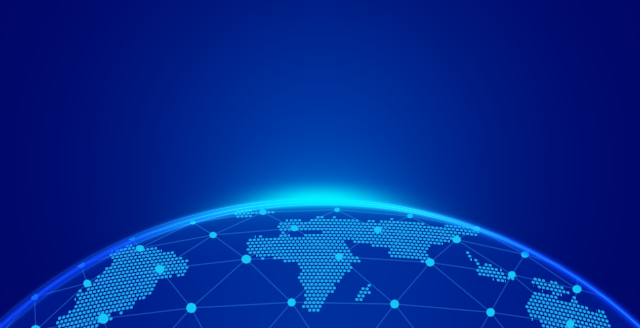
Write a Shadertoy shader that draws this background.

```glsl
const vec2 GLOBE_CENTER = vec2(0.0, -1.051);
const float GLOBE_RADIUS = 1.444;

float hash(vec2 p) {
    return fract(sin(dot(p, vec2(127.1, 311.7))) * 43758.5453);
}

float noise(vec2 p) {
    vec2 i = floor(p), f = fract(p);
    f = f * f * (3.0 - 2.0 * f);
    return mix(mix(hash(i), hash(i + vec2(1, 0)), f.x),
               mix(hash(i + vec2(0, 1)), hash(i + vec2(1, 1)), f.x), f.y);
}

// Distance to a capsule whose radius runs from ra to rb
float taper(vec2 p, vec2 a, vec2 b, float ra, float rb) {
    vec2 pa = p - a, ba = b - a;
    float t = clamp(dot(pa, ba) / dot(ba, ba), 0.0, 1.0);
    return length(pa - ba * t) - mix(ra, rb, t);
}

// Continents as unions of tapered strokes with a rough coast
float land(vec2 p) {
    // Africa and Madagascar
    float d = taper(p, vec2(-0.19, 0.247), vec2(-0.03, 0.245), 0.032, 0.042);
    d = min(d, taper(p, vec2(0.01, 0.21), vec2(-0.02, 0.08), 0.085, 0.026));
    d = min(d, taper(p, vec2(0.03, 0.235), vec2(0.11, 0.212), 0.04, 0.012));
    d = min(d, taper(p, vec2(0.12, 0.098), vec2(0.145, 0.128), 0.013, 0.011));
    // Europe and Asia
    d = min(d, taper(p, vec2(-0.12, 0.311), vec2(0.06, 0.315), 0.014, 0.022));
    d = min(d, taper(p, vec2(0.08, 0.302), vec2(0.29, 0.268), 0.034, 0.052));
    d = min(d, taper(p, vec2(0.3, 0.278), vec2(0.48, 0.297), 0.043, 0.009));
    d = min(d, taper(p, vec2(0.23, 0.25), vec2(0.33, 0.208), 0.03, 0.012));
    // Northern and eastern islands
    d = min(d, taper(p, vec2(-0.26, 0.345), vec2(-0.15, 0.354), 0.006, 0.008));
    d = min(d, taper(p, vec2(0.45, 0.225), vec2(0.48, 0.2), 0.012, 0.008));
    d = min(d, taper(p, vec2(0.5, 0.172), vec2(0.58, 0.15), 0.018, 0.014));
    d = min(d, taper(p, vec2(0.66, 0.14), vec2(0.76, 0.108), 0.01, 0.014));
    // Australia and South America
    d = min(d, taper(p, vec2(0.67, 0.065), vec2(0.83, 0.0), 0.042, 0.06));
    d = min(d, taper(p, vec2(-0.59, 0.2), vec2(-0.44, 0.19), 0.055, 0.035));
    d = min(d, taper(p, vec2(-0.57, 0.165), vec2(-0.75, 0.01), 0.08, 0.045));
    return d + 0.022 * (noise(p * 45.0) - 0.5);
}

// Network node on a curved, perspective row of the globe
vec2 node(int row, int column) {
    float r = float(row);
    float shift = (row & 1) == 1 ? 0.06 : -0.085;
    float x = (1.02 - 0.051 * r) * sin(shift + (0.31 - 0.016 * r) * float(column));
    return vec2(x, 0.455 - 0.376 * pow(0.63, r) - (0.115 + 0.047 * r) * x * x);
}

float link(vec2 p, vec2 a, vec2 b, float px) {
    return 1.0 - smoothstep(0.0, 0.0012 + px, taper(p, a, b, 0.0, 0.0));
}

void mainImage(out vec4 fragColor, in vec2 fragCoord) {
    vec2 p = (fragCoord - vec2(0.5 * iResolution.x, 0.0)) / iResolution.y;
    float px = 1.0 / iResolution.y;
    float height = length(p - GLOBE_CENTER) - GLOBE_RADIUS;
    float side = smoothstep(0.2, 0.75, abs(p.x));

    // Sky with a wide halo above the horizon
    vec2 skyOffset = vec2(p.x, p.y - 0.5) / 0.6;
    vec3 sky = mix(vec3(0.0, 0.02, 0.4), vec3(0.0, 0.21, 0.64), exp(-dot(skyOffset, skyOffset)));
    sky += vec3(0.0, 0.32, 0.25) * exp(-p.x * p.x / 0.1 - max(height, 0.0) / 0.09);

    // Globe body, lit from its crest
    vec3 globe = mix(vec3(0.0, 0.08, 0.52), vec3(0.0, 0.19, 0.62), exp(-p.x * p.x / 0.3));
    globe += vec3(0.0, 0.28, 0.22) * exp(-p.x * p.x / 0.2 + min(height, 0.0) / 0.05);

    // Halftone land on rows that bend and tighten toward the horizon
    vec2 grid = vec2(p.x, p.y + 0.6 * p.y * p.y + 0.16 * p.x * p.x) / 0.0125;
    grid.x += 0.5 * mod(floor(grid.y), 2.0);
    vec2 local = fract(grid) - 0.5;
    vec2 dotCenter = p - local * 0.0125 / vec2(1.0, 1.0 + 1.2 * p.y);
    float aa = px / 0.0125;
    float dots = 1.0 - smoothstep(0.42 - aa, 0.42 + aa, length(local));
    dots *= step(land(dotCenter), 0.0);
    globe = mix(globe, vec3(0.12, 0.72, 0.93), 0.9 * dots);

    // Triangulated network
    float links = 0.0, nodes = 0.0;
    for (int row = -1; row < 4; row++) {
        for (int i = -4; i < 4; i++) {
            vec2 a = node(row, i);
            links = max(links, link(p, a, node(row, i + 1), px));
            if (row < 3) {
                int skew = (row & 1) == 1 ? 1 : -1;
                links = max(links, link(p, a, node(row + 1, i), px));
                links = max(links, link(p, a, node(row + 1, i + skew), px));
            }
            float size = 0.0125 - 0.0015 * float(row) + 0.004 * hash(vec2(row, i));
            float d = length((p - a) * vec2(1.0, 1.0 + 0.1 * float(row))) - size;
            nodes = max(nodes, 1.0 - smoothstep(-px, px, d));
        }
    }
    globe = mix(globe, vec3(0.25, 0.62, 0.95), 0.3 * links);
    globe = mix(globe, vec3(0.08, 0.78, 0.97), nodes);
    vec3 color = mix(globe, sky, smoothstep(-px, px, height));

    // Rim band, blue at the sides and pale at the crest
    float band = exp(-pow((height + 0.009) / 0.013, 2.0));
    color = mix(color, mix(vec3(0.06, 0.6, 0.95), vec3(0.03, 0.2, 0.95), side), 0.8 * band);
    for (int i = 0; i < 3; i++) {
        float k = float(i) - 1.0;
        float arc = abs(length(p - GLOBE_CENTER - vec2(0.012 * k, 0.0)) - GLOBE_RADIUS + 0.008 * float(i));
        color += vec3(0.08, 0.3, 0.3) * (1.0 - 0.6 * side) * exp(-arc / (0.002 + 0.5 * px));
    }

    // Sunrise on the crest
    float spread = height > 0.0 ? 0.038 : 0.022;
    float sunrise = exp(-p.x * p.x / 0.045 - pow(height / spread, 2.0));
    color = mix(color, vec3(0.0, 0.95, 1.0), 0.95 * sunrise);
    fragColor = vec4(clamp(color, 0.0, 1.0), 1.0);
}
```
